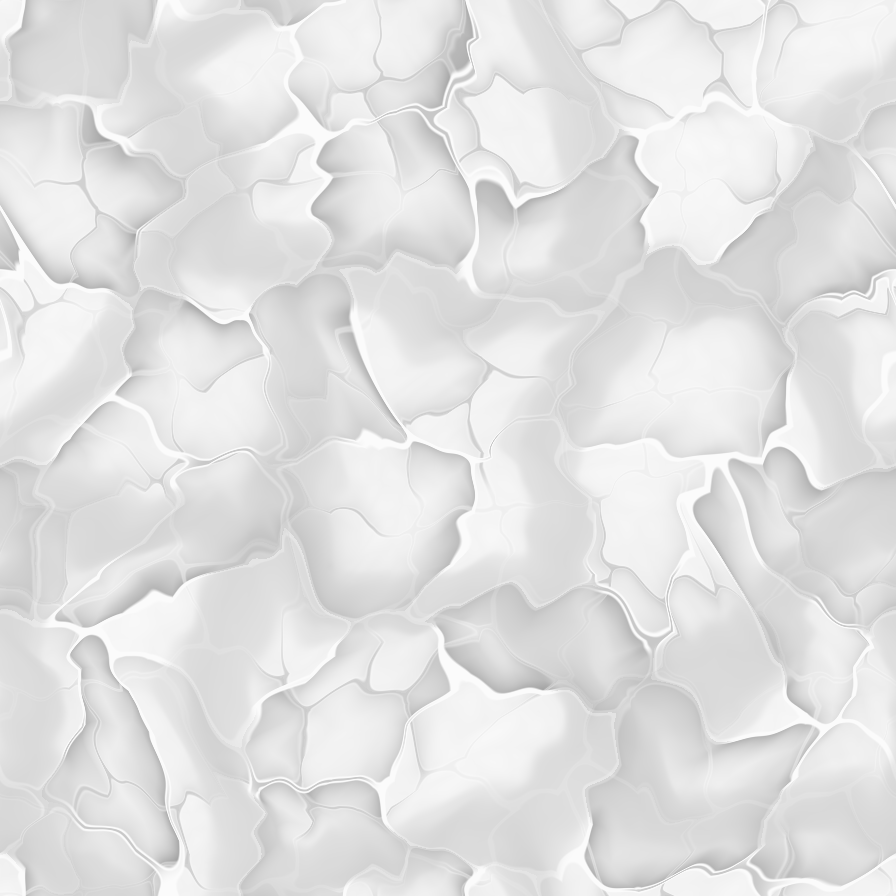
Write a Shadertoy shader that draws this texture map.

```glsl
const float TAU = 6.2831853;

vec2 hash2(vec2 c) {
    return fract(sin(vec2(dot(c, vec2(127.1, 311.7)), dot(c, vec2(269.5, 183.3)))) * 43758.5);
}

// Layered sines with whole frequencies, so the bent plane still wraps
vec2 warp(vec2 p, float amount, float phase) {
    for (float f = 2.0; f < 20.0; f *= 2.0) {
        vec2 wave = f * p.yx + 0.5 * f * vec2(p.x, -p.y);
        p += amount / f * sin(TAU * wave + phase + f * vec2(1.3, 2.1));
    }
    return p;
}

// Wrapping Voronoi plates: x = distance to the border, y = shadow cast
// by higher neighbours, z = height of this plate
vec3 plates(vec2 p, float n, float seed, float reach) {
    p *= n;
    vec2 base = floor(p), home = base, toHome = vec2(9.0);
    for (int j = -1; j <= 1; j++)
    for (int i = -1; i <= 1; i++) {
        vec2 cell = base + vec2(i, j);
        vec2 r = cell + 0.1 + 0.8 * hash2(mod(cell, n) + seed) - p;
        if (dot(r, r) < dot(toHome, toHome)) { toHome = r; home = cell; }
    }
    float height = hash2(mod(home, n) + seed + 37.0).x;
    float sum = 0.0, shade = 0.0;
    for (int j = -2; j <= 2; j++)
    for (int i = -2; i <= 2; i++) {
        if (i == 0 && j == 0) continue;
        vec2 cell = home + vec2(i, j);
        vec2 r = cell + 0.1 + 0.8 * hash2(mod(cell, n) + seed) - p;
        float d = dot(0.5 * (toHome + r), normalize(r - toHome));
        float drop = hash2(mod(cell, n) + seed + 37.0).x - height;
        sum += exp(-d / 0.025);
        shade = max(shade, smoothstep(0.0, 0.45, drop) * exp(-d / (n * reach)));
    }
    // The soft minimum thickens the junctions
    return vec3(-0.025 * log(sum) / n, shade, height);
}

void mainImage(out vec4 fragColor, in vec2 fragCoord) {
    vec2 uv = fragCoord / iResolution.xy;
    float px = 1.0 / iResolution.y;
    vec2 bent = warp(uv, 0.05, 0.7);
    float drift = 0.5 + 0.5 * sin(TAU * (bent.x + 2.0 * bent.y))
                            * sin(TAU * (2.0 * bent.x - bent.y) + 1.0);

    // Cellular offset gives the plate borders scallops and cusps
    float scallop = plates(bent, 14.0, 5.0, 0.01).x;
    vec2 chipped = bent + scallop * vec2(0.45, -0.35);
    vec3 plate = plates(chipped, 6.0, 11.0, 0.021);
    vec3 shard = plates(warp(chipped, 0.03, 4.0), 9.0, 23.0, 0.012);
    float facet = plates(warp(uv, 0.06, 2.0), 26.0, 3.0, 0.01).x;

    // Pale plate surface with faint mottling
    float tone = 0.962 + 0.016 * plate.z - 0.02 * drift * plate.z;
    tone += 0.5 * (facet - 0.01) + 0.25 * (scallop - 0.02);

    // Broad veins: overlapping translucent ribbons
    float vein = 0.0;
    for (float i = 0.0; i < 3.0; i++) {
        float d = plates(warp(bent, 0.012 + 0.012 * i, 1.0 + 2.3 * i), 3.0, 41.0, 0.02).x;
        float width = 0.034 - 0.009 * i + 0.008 * drift;
        float ribbon = 1.0 - smoothstep(width - 0.008, width + 0.008, d);
        float halo = exp(-max(d - width, 0.0) / 0.02);
        tone = mix(tone, 0.88 - 0.012 * i + 0.6 * d, 0.6 * ribbon);
        tone -= 0.012 * halo;
        vein = max(vein, ribbon);
    }

    // Soft shadows under the raised plates
    float open = 1.0 - 0.65 * vein;
    float patchy = smoothstep(0.35, 0.6, drift);
    tone -= 0.29 * plate.y * open;
    tone -= 0.13 * shard.y * open * patchy;

    // Hairline cracks with a light lip
    float crack = 1.0 - smoothstep(0.0004, 0.0012 + px, shard.x);
    float lip = 1.0 - smoothstep(0.001, 0.003 + px, shard.x);
    tone = mix(tone, 0.985, 0.5 * lip * open);
    tone = mix(tone, 0.76, crack * open * (0.15 + 0.55 * patchy));

    // Bright rims, here and there split by a grey fissure
    float rimWidth = 0.0013 + 0.0014 * drift;
    float rim = 1.0 - smoothstep(rimWidth, rimWidth + 0.0012 + px, plate.x);
    float fissure = 1.0 - smoothstep(0.0005, 0.001 + px, plate.x);
    tone = mix(tone, 0.985, rim * (1.0 - 0.7 * vein));
    tone = mix(tone, 0.7, 0.7 * fissure * open * smoothstep(0.62, 0.8, drift));

    fragColor = vec4(vec3(clamp(tone, 0.0, 1.0)), 1.0);
}
```
